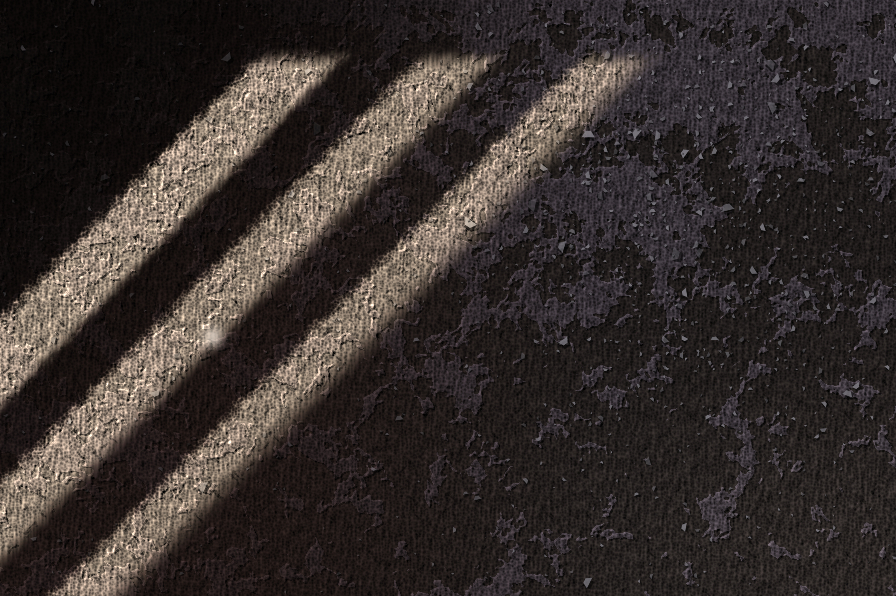
This texture is drawn by a Shadertoy shader. Its source:

```glsl
#define BEAM_TOP 0.902
#define BEAM_FIRST 0.504
#define BEAM_STEP 0.263
#define BEAM_SLANT 0.985
#define PAINT_LEVEL 0.50
#define RELIEF_STEP 0.0036
#define GRAIN_AMOUNT 1.0
#define CHIP_LAYERS 4
#define SUNLIT vec3(0.635, 0.568, 0.498)

vec2 hash2(vec2 c) {
    vec3 q = fract(c.xyx * vec3(0.1031, 0.1030, 0.0973));
    q += dot(q, q.yzx + 33.33);
    return fract((q.xx + q.yz) * q.zy);
}

// Distance to the nearest scattered cell point
float cellular(vec2 p) {
    vec2 cell = floor(p), f = fract(p);
    float nearest = 4.0;
    for (int k = 0; k < 9; k++) {
        vec2 o = vec2(k % 3 - 1, k / 3 - 1);
        vec2 d = o + hash2(cell + o + 57.0) - f;
        nearest = min(nearest, dot(d, d));
    }
    return sqrt(nearest);
}

float blob(vec2 p, vec2 center, vec2 radius) {
    vec2 d = (p - center) / radius;
    return exp(-dot(d, d));
}

// Remaining paint: positive where the coat survives
float paintField(vec2 p) {
    vec2 w = p + 0.009 * sin(p.yx * vec2(31.0, 27.0) + 1.5 * sin(p * 19.0));
    w += 0.0022 * sin(w.yx * 137.0 + 1.5 * sin(w * 93.0));
    float n = 0.34 * cellular(w * 8.0) + 0.29 * cellular(w * 19.0 + 9.0)
            + 0.22 * cellular(w * 43.0 + 4.0) + 0.15 * cellular(w * 95.0);
    float bias = 0.17 * blob(p, vec2(1.25, 0.95), vec2(0.45, 0.24))
               + 0.10 * blob(p, vec2(1.00, 0.64), vec2(0.24, 0.20))
               + 0.04 * blob(p, vec2(0.20, 0.60), vec2(0.55, 0.50))
               - 0.12 * blob(p, vec2(1.38, 0.66), vec2(0.24, 0.13))
               - 0.40 * blob(p, vec2(1.367, 0.898), vec2(0.022))
               - 0.07 * smoothstep(0.5, 0.15, p.y) * smoothstep(0.2, 0.9, p.x);
    return n + bias - PAINT_LEVEL;
}

float paintMask(vec2 p) {
    return smoothstep(-0.010, 0.012, paintField(p));
}

// Three slanted shafts with softer lower edges
float beams(vec2 p, float roughness) {
    float u = p.x + (BEAM_TOP - p.y) * BEAM_SLANT + roughness;
    float light = 0.0;
    for (int i = 0; i < 3; i++) {
        float k = float(i);
        float center = BEAM_FIRST + BEAM_STEP * k;
        float halfWidth = 0.071 - 0.008 * k;
        float soft = 0.016 + 0.010 * k;
        float rise = smoothstep(-0.016, 0.016, u - center + halfWidth);
        float fall = smoothstep(-soft, soft, center + halfWidth - u);
        light += rise * fall * (1.0 - 0.05 * k);
    }
    return light * (1.0 - smoothstep(-0.018, 0.018, p.y - BEAM_TOP + roughness));
}

// Angular loose chips: x is brightness, y is the shadow beside it
vec2 chips(vec2 p, float scale, float density, float pixel) {
    vec2 q = p * scale, cell = floor(q);
    vec2 r = hash2(cell + scale), s = hash2(cell + scale + 71.0);
    vec2 d = fract(q) - mix(vec2(0.3), vec2(0.7), r);
    float angle = 6.283 * s.x, size = mix(0.08, 0.22, s.y * s.y);
    mat2 turn = mat2(cos(angle), sin(angle), -sin(angle), cos(angle));
    vec2 a = turn * d, b = abs(turn * (d + vec2(-0.06, 0.08)));
    float aa = 0.7 * pixel * scale;
    float edge = max(abs(a.x) + 0.6 * a.y, 1.5 * abs(a.y)) - size;
    float body = 1.0 - smoothstep(-aa, aa, edge);
    float shadow = 1.0 - smoothstep(-aa, aa, max(b.x, b.y) - size);
    float present = step(1.0 - density, hash2(cell + 13.0 + scale).x);
    return vec2(body * mix(0.35, 1.0, r.x), shadow) * present;
}

void mainImage(out vec4 fragColor, in vec2 fragCoord) {
    vec2 p = fragCoord / iResolution.y;
    // Vertical brush grain, fine grit and sparse pits
    float streak = cellular(p * vec2(165.0, 34.0)) - cellular(p * vec2(165.0, 34.0) + vec2(-0.5, 0.25));
    float grit = cellular(p * 205.0 + 31.0) - 0.47;
    float mottling = cellular(p * 46.0 + 5.0) - 0.47;
    float grain = GRAIN_AMOUNT * (0.5 * streak + 0.75 * grit);
    float pits = 1.0 - smoothstep(0.10, 0.20, cellular(p * 38.0 + 0.35 * sin(p.yx * 190.0)));
    float light = beams(p, 0.014 * grit + 0.012 * mottling);

    // Peeling coat and its raised rims
    float paint = paintMask(p);
    float relief = paint - paintMask(p + RELIEF_STEP * vec2(-0.7, 0.7));

    // Shaded wall
    float side = smoothstep(0.35, 1.1, p.x);
    vec3 bare = mix(vec3(0.122, 0.088, 0.080), vec3(0.128, 0.112, 0.108), side);
    vec3 coat = mix(vec3(0.145, 0.107, 0.107), vec3(0.218, 0.196, 0.220), side);
    vec3 shade = mix(bare, coat, paint);
    shade += vec3(0.050, 0.045, 0.042) * blob(p, vec2(1.45, 0.08), vec2(0.55, 0.25));
    shade *= mix(0.36, 1.0, smoothstep(-0.80, 0.10, p.x - p.y));
    shade *= 1.0 + 1.1 * grain + 0.25 * mottling + 0.40 * relief - 0.25 * pits;

    // Sunlit wall
    vec3 sunlit = SUNLIT * mix(vec3(0.97), vec3(1.05, 1.04, 1.06), paint);
    sunlit *= 1.0 + 1.05 * grain + 0.3 * mottling + 0.42 * relief - 0.35 * pits;
    vec3 color = mix(shade, sunlit, light * mix(vec3(0.90, 0.86, 0.82), vec3(1.0), light));

    // Loose chips gather along the torn coat
    float gather = 0.03 + 0.26 * blob(p, vec2(1.22, 0.64), vec2(0.34, 0.32));
    for (int i = 0; i < CHIP_LAYERS; i++) {
        vec2 chip = chips(p + 0.37 * float(i), 25.0 + 13.0 * float(i), gather, 1.0 / iResolution.y);
        color *= 1.0 - 0.55 * chip.y * (1.0 - chip.x);
        color = mix(color, mix(vec3(0.50, 0.49, 0.52), vec3(0.86, 0.80, 0.73), light),
                    chip.x * mix(0.35, 0.9, max(side, light)));
    }
    color = mix(color, vec3(0.88, 0.83, 0.78), 0.8 * blob(p, vec2(0.357, 0.435), vec2(0.016)));
    fragColor = vec4(clamp(color, 0.0, 1.0), 1.0);
}
```
